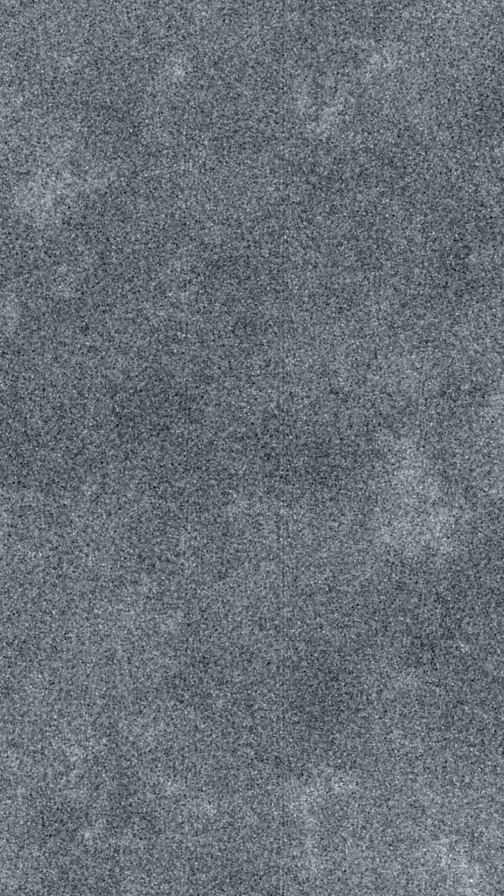
Write a Shadertoy shader that draws this texture.

```glsl
// Slate-blue grainy sheet with soft cloudy mottling, pale patches and faint scuffs.
// Lengths are fractions of the canvas height.

#define BASE_TONE     0.429
#define TINT          vec3(-0.031, 0.0, 0.031)
#define GRAIN_DENSITY 465.0
#define GRAIN_AMOUNT  0.215
#define CLOUD_SCALE   4.5
#define CLOUD_AMOUNT  0.055
#define PATCH_SCALE   11.0
#define PATCH_AMOUNT  0.10
#define EDGE_LIGHT    0.035
#define SCUFF_COUNT   14
#define SCUFF_AMOUNT  0.075

// Three random values in 0..1 for a cell
vec3 hash3(vec2 cell) {
    vec3 q = fract(cell.xyx * vec3(0.1031, 0.1030, 0.0973));
    q += dot(q, q.yxz + 33.33);
    return fract((q.xxy + q.yzz) * q.zyx);
}

// Cellular noise: one soft dot of random sign and strength per cell, mean 0
float dotNoise(vec2 p) {
    vec2 cell = floor(p);
    float sum = 0.0;
    for (int j = -1; j <= 1; j++)
    for (int i = -1; i <= 1; i++) {
        vec2 id = cell + vec2(i, j);
        vec3 rnd = hash3(id);
        vec2 d = p - id - rnd.xy;
        float falloff = max(0.0, 1.0 - dot(d, d));
        sum += (2.0 * rnd.z - 1.0) * falloff * falloff * falloff;
    }
    return sum;
}

mat2 rotation(float a) {
    float c = cos(a), s = sin(a);
    return mat2(c, -s, s, c);
}

// Layered clouds, turned between octaves to hide the cells
float clouds(vec2 p) {
    float sum = 0.0, amplitude = 1.0;
    for (int i = 0; i < 4; i++) {
        sum += amplitude * dotNoise(p);
        p = rotation(0.7) * p * 2.1 + 17.3;
        amplitude *= 0.68;
    }
    return sum;
}

// Short, bent, feathered strokes scattered over the sheet
float scuffs(vec2 p, float aspect) {
    float sum = 0.0;
    for (int i = 0; i < SCUFF_COUNT; i++) {
        vec3 place = hash3(vec2(i, 7.0));
        vec3 shape = hash3(vec2(i, 31.0));
        vec2 d = rotation(0.3 + 2.2 * place.z) * (p - place.xy * vec2(aspect, 1.0));
        d.y += (shape.x - 0.5) * 14.0 * d.x * d.x;
        vec2 size = vec2(mix(0.018, 0.05, shape.y), mix(0.003, 0.010, shape.z));
        d /= size;
        sum += exp(-dot(d, d)) * mix(0.4, 1.0, shape.y);
    }
    return sum;
}

void mainImage(out vec4 fragColor, in vec2 fragCoord) {
    vec2 p = fragCoord / iResolution.y;
    float aspect = iResolution.x / iResolution.y;

    // Uneven, slightly warped ground
    vec2 warp = vec2(dotNoise(p * 9.0 + 40.0), dotNoise(p * 9.0 + 80.0));
    vec2 q = p + 0.025 * warp;
    float tone = BASE_TONE + CLOUD_AMOUNT * clouds(q * CLOUD_SCALE + 5.0);

    // Paler towards top and bottom
    float fromMiddle = abs(2.0 * p.y - 1.0);
    tone += EDGE_LIGHT * (smoothstep(0.45, 1.0, fromMiddle) - 0.25);

    // Pale patches and scuffs, broken up by finer noise
    float breakup = clamp(0.65 + 0.9 * dotNoise(p * 75.0), 0.0, 1.3);
    float patches = smoothstep(0.35, 1.1, clouds(q * PATCH_SCALE + 60.0));
    tone += breakup * (PATCH_AMOUNT * patches + SCUFF_AMOUNT * scuffs(q, aspect));

    // Faint vertical streaks
    tone += 0.012 * dotNoise(p * vec2(90.0, 5.0) + 120.0);

    // Fine, sharp grain
    tone += GRAIN_AMOUNT * dotNoise(p * GRAIN_DENSITY + 200.0);

    fragColor = vec4(clamp(tone + TINT, 0.0, 1.0), 1.0);
}
```
